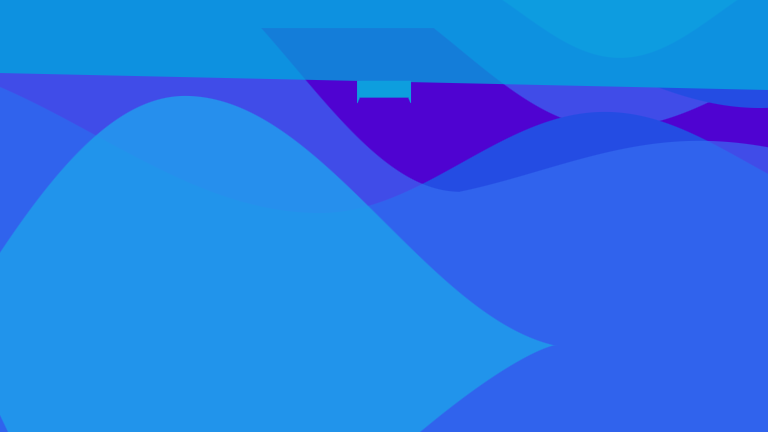
This background is drawn by a Shadertoy shader. Its source:

```glsl
// Overlapping flat waves in blue and violet under a slightly tilted cyan band.
// Each wave edge is a half cosine; layers are blended by their antialiased
// coverage, with x and y measured in canvas heights.

// Cosine ease: 0 at the centre, 1 at the given half period and beyond.
float lift(float offset, float halfPeriod) {
    return 0.5 - 0.5 * cos(3.14159 * min(abs(offset) / halfPeriod, 1.0));
}

// Antialiased coverage of the region where d is positive.
float cover(float d) {
    return clamp(0.5 + d / max(fwidth(d), 1e-5), 0.0, 1.0);
}

void mainImage(out vec4 fragColor, in vec2 fragCoord) {
    vec2 p = fragCoord / iResolution.y;
    float x = p.x, y = p.y;

    // Back waves: a valley with a cusp, and a rolling hill
    float valleyEdge = x < 1.065 ? 0.556 + 0.576 * lift(x - 1.065, 0.764)
                                 : 0.674 - 0.138 * lift(x - 1.620, 0.741);
    float hillEdge = x < 0.741 ? 0.507 + 0.361 * lift(x - 0.741, 1.042)
                               : 0.741 - 0.234 * lift(x - 1.400, 0.660);
    float valley = cover(valleyEdge - y);
    float hill = cover(hillEdge - y);

    // Bowls hanging from the top
    float wideBowl = cover(y - 0.704 - (x < 1.412 ? 0.363 : 0.243) * lift(x - 1.412, 0.694));
    float sideBowl = cover(y - 0.750 - 0.185 * lift(x - 1.759, 0.694));
    float smallBowl = cover(y - 0.866 - 0.211 * lift(x - 1.435, 0.463));

    // Violet ground with the translucent back layers
    vec3 violet = vec3(0.31, 0.01, 0.82);
    vec3 indigo = vec3(0.25, 0.30, 0.91);
    vec3 navy = vec3(0.14, 0.30, 0.89);
    vec3 royal = vec3(0.19, 0.39, 0.93);
    vec3 color = mix(violet, indigo, max(valley, wideBowl));
    color = mix(color, mix(navy, royal, valley), max(hill, sideBowl));

    // Large front swell, tapering to a point on the right
    float swellTop = 0.778 - (x < 0.428 ? 1.204 * lift(x - 0.428, 1.157)
                                        : 0.586 * lift(x - 0.428, 0.926));
    float swellBase = 0.201 - 0.201 * pow(max(1.285 - x, 0.0) / 0.3125, 1.3);
    float swell = cover(swellTop - y) * cover(y - swellBase) * cover(y - 0.039 + 2.1 * x);
    vec3 sky = mix(vec3(0.15, 0.56, 0.93), vec3(0.13, 0.58, 0.92), hill);
    color = mix(color, sky, swell);

    // Tilted band, darker between the valley and the wide bowl
    vec3 cyan = vec3(0.05, 0.57, 0.88);
    vec3 bandColor = mix(vec3(0.08, 0.49, 0.85), cyan, max(valley, max(wideBowl, sideBowl)));
    bandColor = mix(bandColor, vec3(0.05, 0.61, 0.88), smallBowl);
    color = mix(color, bandColor, cover(y - 0.831 + 0.0221 * x));

    // Small tab below the band, with pointed lower corners
    float side = abs(x - 0.889);
    float tabBottom = 0.774 - 0.013 * smoothstep(0.055, 0.0625, side);
    float tab = cover(0.0625 - side) * cover(0.813 - y) * cover(y - tabBottom);
    color = mix(color, vec3(0.05, 0.62, 0.87), tab);

    fragColor = vec4(color, 1.0);
}
```
